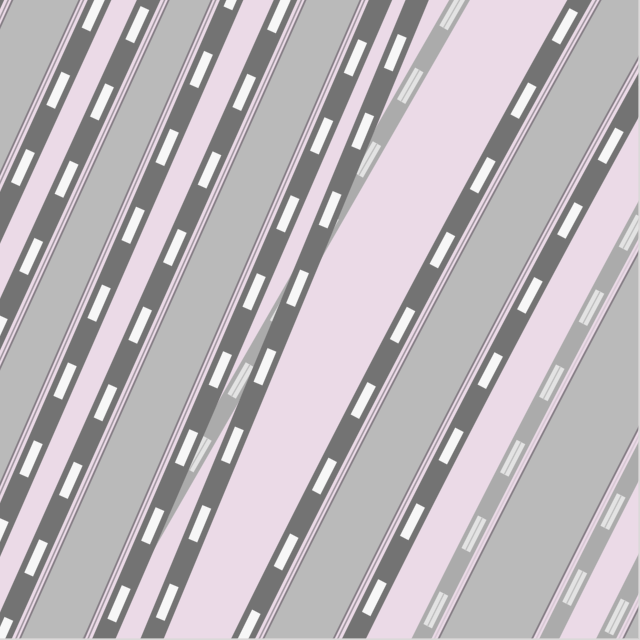
Reproduce this pattern procedurally as a WebGL 2 fragment shader.

```glsl
#version 300 es
precision highp float;
// Slanting railway lines on a map: dashed tracks border alternating grey and
// lilac strips. Each track is a centre and slope, giving coordinates across
// and along it, from which bands, dashes and thin side lines are formed.
uniform vec2 u_resolution;
out vec4 fragColor;

const vec3 LILAC = vec3(0.92, 0.855, 0.905);
const vec3 GREY = vec3(0.73);

// Tracks from left to right: centre of one dash, then dx/dy
const int RAIL_COUNT = 11;
const vec3 RAILS[RAIL_COUNT] = vec3[](
  vec3(-0.012, 1.0, 0.457), vec3(0.091, 0.859, 0.457), vec3(0.104, 0.720, 0.458),
  vec3(0.208, 0.648, 0.437), vec3(0.219, 0.492, 0.447), vec3(0.397, 0.544, 0.433),
  vec3(0.629, 0.492, 0.526), vec3(0.766, 0.421, 0.523), vec3(0.801, 0.284, 0.515),
  vec3(0.898, 0.082, 0.500), vec3(0.964, 0.036, 0.500));

float softness() {
  return max(0.8 / min(u_resolution.x, u_resolution.y), 0.0012);
}

float band(float d, float halfWidth) {
  return 1.0 - smoothstep(-softness(), softness(), abs(d) - halfWidth);
}

// x: signed distance to the right of the track, y: distance along it
vec2 railCoords(vec2 p, vec3 rail, float bow) {
  vec2 dir = normalize(vec2(rail.z, 1.0));
  vec2 q = p - rail.xy;
  float along = dot(q, dir);
  return vec2(dot(q, vec2(dir.y, -dir.x)) - bow * along * along, along);
}

// Lilac verge with thin dark lines on one side of a track
vec3 drawVerge(vec3 color, float d, bool faint) {
  float outer = faint ? 0.0240 : 0.0285;
  vec3 lineColor = vec3(0.52, 0.49, 0.52);
  color = mix(color, LILAC, band(d - outer * 0.5, outer * 0.5));
  color = mix(color, lineColor, band(d - outer, 0.0014));
  float inner = band(d - outer + 0.0058, 0.0012);
  return mix(color, lineColor, inner * (faint ? 0.2 : 0.75));
}

// Solid track with light dashes; faint tracks have a split dash
vec3 drawTrack(vec3 color, vec2 rc, bool faint) {
  const float period = 0.1328;
  float step01 = fract(rc.y / period + 0.5) - 0.5;
  float dash = band(step01 * period, 0.0285) * band(rc.x, 0.0075);
  color = mix(color, vec3(faint ? 0.67 : 0.45), band(rc.x, faint ? 0.0140 : 0.0168));
  color = mix(color, vec3(faint ? 0.89 : 0.97), dash);
  if (faint) color = mix(color, vec3(0.74), dash * band(rc.x, 0.0010));
  return color;
}

void main() {
  vec2 p = gl_FragCoord.xy / u_resolution;

  // Ground: grey starts at even tracks and ends at odd ones
  float land = 0.0;
  for (int i = 0; i < RAIL_COUNT; i++) {
    float d = railCoords(p, RAILS[i], i < 6 ? 0.0 : 0.025).x;
    float side = i % 2 == 0 ? 1.0 : -1.0;
    land += side * smoothstep(-softness(), softness(), d);
  }
  vec3 color = mix(LILAC, GREY, land);

  // Faint branch passing beneath the others
  color = drawTrack(color, railCoords(p, vec3(0.641, 0.866, 0.575), 0.0), true);

  // Bordering tracks, verge on the grey side
  for (int i = 0; i < RAIL_COUNT; i++) {
    vec2 rc = railCoords(p, RAILS[i], i < 6 ? 0.0 : 0.025);
    bool faint = i > 7;
    color = drawVerge(color, i % 2 == 0 ? rc.x : -rc.x, faint);
    color = drawTrack(color, rc, faint);
  }

  // Lone dark track across the lilac strip
  color = drawTrack(color, railCoords(p, vec3(0.414, 0.427, 0.415), 0.0), false);

  // Pale rim at the right and bottom
  float rim = smoothstep(0.0035, 0.0015, min(1.0 - p.x, p.y));
  fragColor = vec4(mix(color, vec3(0.86, 0.85, 0.85), rim), 1.0);
}
```
